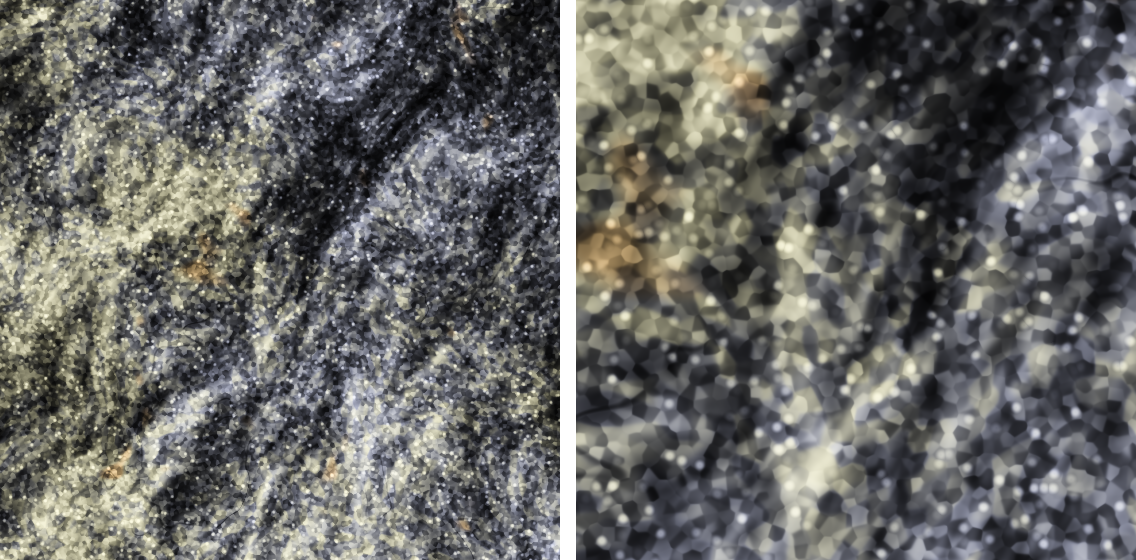
Left, the full canvas; right, a detail of the centre.
This texture is drawn by a Shadertoy shader. Its source:

```glsl
// Rough glittering ore: broad light and dark zones, slanted relief and crevices
// from layered noise, covered by cellular mineral grains and small glints.
// One summed tone is bent by a logistic curve, then tinted olive or blue.

#define SLANT 0.95         // direction of the streaks, radians
#define BROAD_SCALE 4.0    // cells of the large zones per canvas height
#define RELIEF_SCALE 13.0  // cells of the lumps per canvas height
#define GRAIN_SCALE 72.0   // coarse grains per canvas height
#define GLINT_SCALE 145.0  // fine grains and glints per canvas height
#define GLINT_SHARE 0.16   // share of fine grains that sparkle
#define CONTRAST 1.08
#define EXPOSURE -0.34
#define WARM_TINT vec3(1.03, 1.01, 0.80)
#define COOL_TINT vec3(0.95, 0.98, 1.13)
#define RUST_TINT vec3(1.25, 0.92, 0.50)

const float NOISE_DEVIATION = 0.43;

float hash(vec2 p) {
    vec3 q = fract(p.xyx * 0.1031);
    q += dot(q, q.yzx + 33.33);
    return fract((q.x + q.y) * q.z);
}

vec2 hash2(vec2 p) {
    return vec2(hash(p), hash(p + 57.3));
}

// Smooth value noise from -1 to 1
float noise(vec2 p) {
    vec2 cell = floor(p);
    vec2 f = fract(p);
    f = f * f * (3.0 - 2.0 * f);
    float low = mix(hash(cell), hash(cell + vec2(1, 0)), f.x);
    float high = mix(hash(cell + vec2(0, 1)), hash(cell + vec2(1, 1)), f.x);
    return 2.0 * mix(low, high, f.y) - 1.0;
}

// Layered noise, scaled to a standard deviation near one
float layered(vec2 p, int octaves) {
    float sum = 0.0, power = 0.0, amplitude = 1.0;
    for (int i = 0; i < octaves; i++) {
        sum += amplitude * noise(p);
        power += amplitude * amplitude;
        amplitude *= 0.62;
        p = mat2(0.8, 0.6, -0.6, 0.8) * p * 2.03 + 17.7;
    }
    return sum / (NOISE_DEVIATION * sqrt(power));
}

// Cellular grains: x is the soft facet brightness, y the glint strength
vec2 grains(vec2 p) {
    vec2 cell = floor(p);
    float sum = 0.0, total = 0.0, glint = 0.0;
    for (int y = -1; y <= 1; y++)
    for (int x = -1; x <= 1; x++) {
        vec2 id = cell + vec2(x, y);
        vec2 offset = id + hash2(id) - p;
        float d2 = dot(offset, offset);
        float facet = hash(id + 131.7);
        float weight = exp(-9.0 * d2);
        sum += weight * (2.0 * facet - 1.0);
        total += weight;
        float sparkle = step(1.0 - GLINT_SHARE, hash(id + 211.9));
        glint = max(glint, sparkle * facet * smoothstep(0.6, 0.1, sqrt(d2)));
    }
    return vec2(2.0 * sum / total, glint);
}

void mainImage(out vec4 fragColor, in vec2 fragCoord) {
    vec2 uv = fragCoord / iResolution.y;

    // Warped coordinates, turned so that x runs along the streaks
    vec2 warp = vec2(noise(uv * 7.0 + 3.1), noise(uv * 7.0 + 41.6));
    vec2 p = uv + 0.035 * warp;
    float c = cos(SLANT), s = sin(SLANT);
    vec2 slanted = vec2(c * p.x + s * p.y, c * p.y - s * p.x);
    vec2 streak = slanted * vec2(0.7, 1.3);

    // Large zones, hard-edged shadow patches and thin crevices
    float lean = 0.9 - uv.x - uv.y;
    float broad = layered(streak * BROAD_SCALE + 8.4, 4);
    float patchField = layered(streak * BROAD_SCALE * 0.85 + 63.2, 5);
    float shadow = smoothstep(0.55, 1.0, patchField + 0.4 * (uv.x - 0.5));
    float crackField = layered(p * 6.0 + 25.8, 4);
    float crack = smoothstep(0.14, 0.0, abs(crackField))
                * smoothstep(0.1, 0.9, layered(p * 5.0 + 91.3, 2));

    // Side-lit lumps and fine slanted streaks
    vec2 lumps = streak * RELIEF_SCALE;
    float relief = layered(lumps, 4) - layered(lumps + vec2(0.12, -0.33), 4);
    float fibre = layered(streak * 30.0 + 12.5, 3);

    // Mineral grains
    vec2 coarse = grains(p * GRAIN_SCALE);
    vec2 fine = grains(uv * GLINT_SCALE + 5.7);

    float tone = 0.5 * broad + 0.6 * lean - 0.95 * shadow - 0.7 * crack
               + 0.38 * relief + 0.3 * fibre
               + 0.33 * coarse.x + 0.42 * fine.x + 1.7 * fine.y;
    float light = 1.0 / (1.0 + exp(-EXPOSURE - CONTRAST * tone));

    // Olive and blue regions, a little rust, whiter highlights
    float hue = 0.35 * layered(p * 3.2 + 74.9, 3) + 0.7 * lean
              + 0.25 * coarse.x + 0.9 * (light - 0.35);
    vec3 tint = mix(COOL_TINT, WARM_TINT, smoothstep(-1.0, 1.0, hue));
    float rust = smoothstep(1.9, 2.6, layered(p * 9.0 + 37.4, 3));
    tint = mix(tint, RUST_TINT, 0.6 * rust);
    tint = mix(tint, vec3(1.0), 0.6 * light * light * light);

    fragColor = vec4(clamp(light * tint, 0.0, 1.0), 1.0);
}
```
